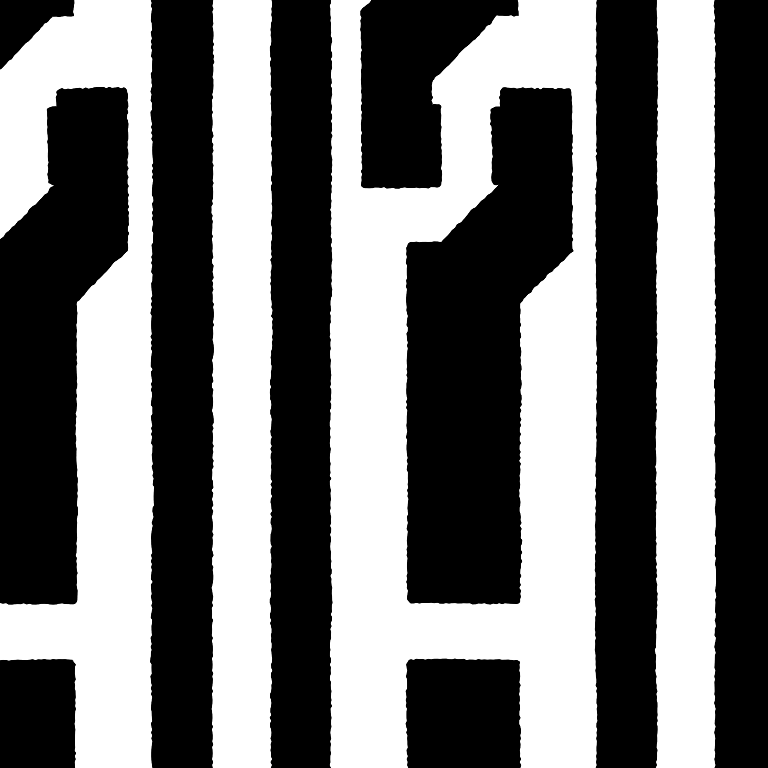
Reproduce this pattern procedurally as a WebGL 2 fragment shader.

```glsl
#version 300 es
precision highp float;
// Black rails and stepped slots on white, repeating across, with slightly rough edges.

#define PERIOD 0.578        // width of one repeat
#define ORIGIN 0.198        // left edge of the first full repeat
#define MARGIN 0.015        // white kept to the left of each repeat
#define CORNER 0.006        // corner radius of the slots
#define DRIFT 0.0032        // slow wander of the edges
#define ROUGHNESS 0.0022    // fine wear of the edges
#define INK vec3(0.0)
#define PAPER vec3(1.0)

uniform vec2 u_resolution;
out vec4 outColor;

float hash(vec2 p) {
  vec3 q = fract(vec3(p.xyx) * 0.1031);
  q += dot(q, q.yzx + 33.33);
  return fract((q.x + q.y) * q.z);
}

float noise(vec2 p) {
  vec2 i = floor(p), f = fract(p);
  f = f * f * (3.0 - 2.0 * f);
  float low = mix(hash(i), hash(i + vec2(1, 0)), f.x);
  float high = mix(hash(i + vec2(0, 1)), hash(i + vec2(1, 1)), f.x);
  return mix(low, high, f.y);
}

// Signed distance to a rounded box given by its lower left and upper right corners
float box(vec2 p, vec2 lo, vec2 hi, float radius) {
  vec2 d = abs(p - 0.5 * (lo + hi)) - 0.5 * (hi - lo) + radius;
  return length(max(d, 0.0)) + min(max(d.x, d.y), 0.0) - radius;
}

// Signed height above the rising 45 degree line y = x + offset
float aboveDiagonal(vec2 p, float offset) {
  return (p.y - p.x - offset) * 0.70711;
}

float rail(float x, float left, float right) {
  return abs(x - 0.5 * (left + right)) - 0.5 * (right - left);
}

// Tall stem that leans over to the right into a notched head
float stemSlot(vec2 p) {
  float stem = box(p, vec2(0.332, 0.2135), vec2(0.480, 0.685), CORNER);
  float lean = box(p, vec2(0.332, 0.50), vec2(0.547, 0.762), 0.0);
  lean = max(lean, max(aboveDiagonal(p, 0.308), -aboveDiagonal(p, 0.126)));
  float head = box(p, vec2(0.4414, 0.758), vec2(0.547, 0.862), CORNER);
  float cap = box(p, vec2(0.453, 0.70), vec2(0.547, 0.8854), CORNER);
  return min(min(stem, lean), min(head, cap));
}

// Upper slot that widens to the right and runs off the top
float hookSlot(vec2 p) {
  float foot = box(p, vec2(0.272, 0.7565), vec2(0.3776, 0.864), CORNER);
  float neck = box(p, vec2(0.272, 0.80), vec2(0.366, 1.1), 0.0);
  float slope = box(p, vec2(0.272, 0.89), vec2(0.4766, 1.1), 0.0);
  slope = max(slope, -aboveDiagonal(p, 0.530));
  float shelf = box(p, vec2(0.400, 0.979), vec2(0.4766, 1.1), 0.0);
  float hook = min(min(foot, neck), min(slope, shelf));
  return max(hook, aboveDiagonal(p, 0.715));
}

float pattern(vec2 p) {
  p.x = mod(p.x - ORIGIN + MARGIN, PERIOD) - MARGIN;
  float rails = min(rail(p.x, 0.0, 0.079), rail(p.x, 0.155, 0.233));
  float base = box(p, vec2(0.332, -0.1), vec2(0.479, 0.141), CORNER);
  return min(min(rails, base), min(stemSlot(p), hookSlot(p)));
}

void main() {
  vec2 p = gl_FragCoord.xy / u_resolution;
  float pixel = 1.0 / min(u_resolution.x, u_resolution.y);

  // Edge wear: slow drift plus fine jitter along each edge
  vec2 drift = vec2(noise(p * vec2(20, 14)), noise(p * vec2(14, 20) + 71.0));
  vec2 jitter = vec2(noise(p * vec2(25, 260)), noise(p * vec2(260, 25) + 37.0));
  vec2 worn = p + DRIFT * (drift - 0.5) + ROUGHNESS * (jitter - 0.5);

  float coverage = smoothstep(-0.5 * pixel, 0.5 * pixel, pattern(worn));
  outColor = vec4(mix(INK, PAPER, coverage), 1.0);
}
```
